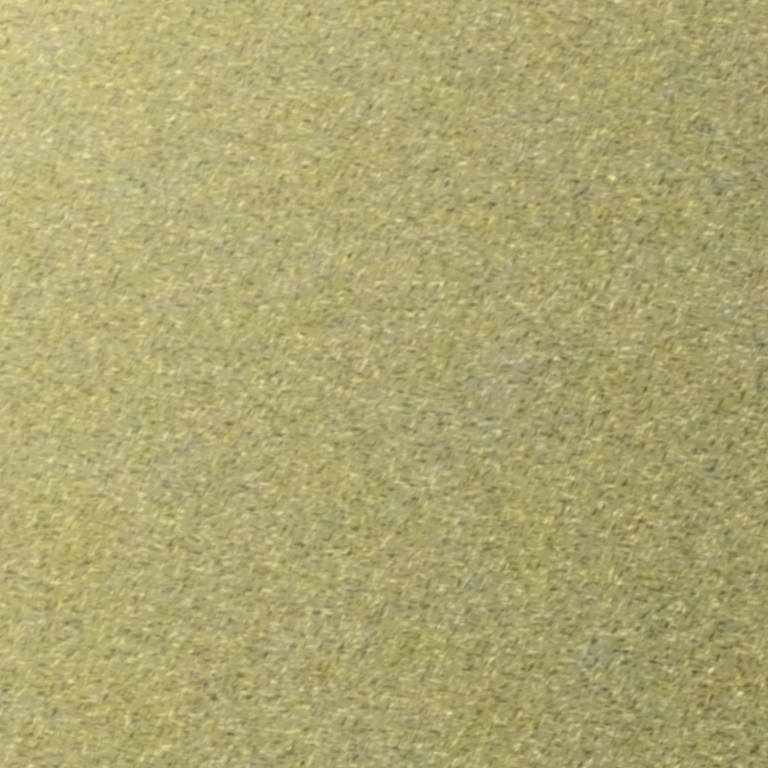
This texture is drawn by a Shadertoy shader. Its source:

```glsl
// Brushed pale-gold surface under soft light from the upper left.
// Cellular noise scatters oriented flecks at several scales for the grain;
// broad, faint flecks of the same kind vary the yellow and green tint.

const vec3 SHADE_COLOR = vec3(0.56, 0.54, 0.35);
const vec3 LIGHT_COLOR = vec3(0.79, 0.76, 0.53);
const vec3 YELLOW_SHIFT = vec3(0.02, 0.01, -0.10);
const vec3 GREEN_SHIFT = vec3(-0.04, 0.01, 0.0);

vec4 hash4(vec2 p) {
    vec4 h = fract(p.xyxy * vec4(0.1031, 0.1030, 0.0973, 0.1099));
    h += dot(h, h.wzxy + 33.33);
    return fract((h.xxyz + h.yzzw) * h.zywx);
}

// One soft elongated fleck, fading to zero at one cell from its center.
float fleck(vec2 offset, float angle, float width) {
    vec2 axis = vec2(cos(angle), sin(angle));
    float along = dot(offset, axis);
    float across = dot(offset, vec2(-axis.y, axis.x)) / width;
    float falloff = max(0.0, 1.0 - along * along - across * across);
    return falloff * falloff;
}

// Sum of light and dark flecks: most lie level, the rest lean up to the right.
float fleckNoise(vec2 uv, float scale, float width, float lean, float seed) {
    vec2 p = uv * scale;
    vec2 cell = floor(p);
    float sum = 0.0;
    for (int y = -1; y <= 1; y++) {
        for (int x = -1; x <= 1; x++) {
            vec2 id = cell + vec2(x, y);
            vec4 rnd = hash4(id + seed);
            float angle = lean * smoothstep(0.4, 0.75, rnd.z) + 0.3 * (rnd.z - 0.5);
            sum += (rnd.w * 2.0 - 1.0) * fleck(p - id - rnd.xy, angle, width);
        }
    }
    return sum;
}

// Broad light: diagonal gradient and a glow in the upper left corner.
float lighting(vec2 uv) {
    float slope = dot(uv - 0.5, vec2(-0.46, 0.22));
    return 0.49 + slope + 0.22 * exp(-4.0 * length(uv - vec2(0.0, 1.0)));
}

float grain(vec2 uv) {
    float fine = 0.36 * fleckNoise(uv, 165.0, 0.55, 0.95, 17.0);
    float main = 0.52 * fleckNoise(uv, 108.0, 0.46, 0.95, 53.0);
    float rows = 0.13 * fleckNoise(uv, 46.0, 0.26, 0.15, 91.0);
    float cloud = 0.03 * fleckNoise(uv, 14.0, 0.7, 0.5, 137.0);
    return fine + main + rows + cloud;
}

// Soft line between two points, in canvas units.
float scratch(vec2 uv, vec2 a, vec2 b, float radius) {
    vec2 d = b - a;
    float t = clamp(dot(uv - a, d) / dot(d, d), 0.0, 1.0);
    return 1.0 - smoothstep(0.0, radius, length(uv - a - t * d));
}

void mainImage(out vec4 fragColor, in vec2 fragCoord) {
    vec2 uv = fragCoord / iResolution.xy;

    // Grain is crisper away from the light.
    float crispness = mix(0.75, 1.2, 0.5 * (uv.x + 1.0 - uv.y));
    float tone = lighting(uv) + crispness * grain(uv);
    tone += 0.35 * scratch(uv, vec2(0.450, 0.480), vec2(0.482, 0.545), 0.005);
    vec3 color = mix(SHADE_COLOR, LIGHT_COLOR, tone);

    // Faint patches of stronger yellow, grey and green.
    float yellow = 0.20 * fleckNoise(uv, 10.0, 0.8, 0.5, 211.0)
                 + 0.30 * fleckNoise(uv, 38.0, 0.6, 0.5, 263.0);
    float green = 0.25 * fleckNoise(uv, 24.0, 0.7, 0.5, 307.0);
    color += YELLOW_SHIFT * yellow + GREEN_SHIFT * green;

    fragColor = vec4(clamp(color, 0.0, 1.0), 1.0);
}
```
